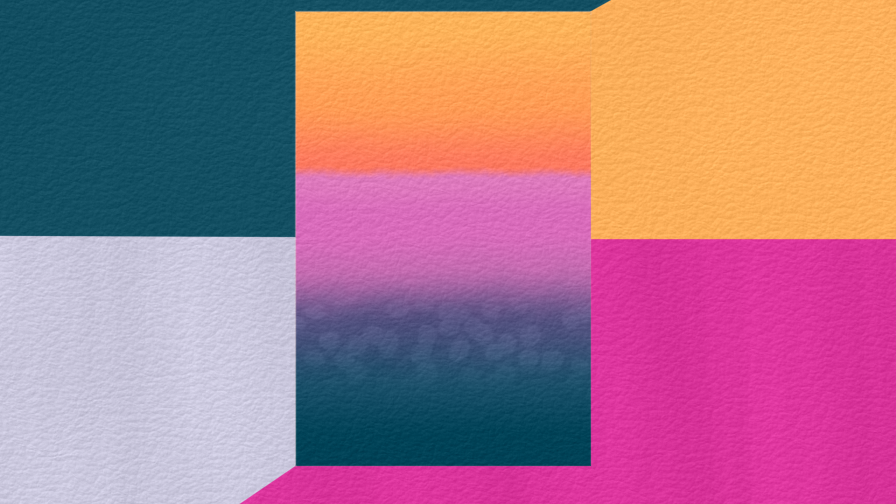
Write a Shadertoy shader that draws this background.

```glsl
// Painted plaster wall: four flat colour fields meet behind a tall panel
// that fades from orange through pink to deep teal. Half planes cut the
// fields, smoothsteps blend the fade, cellular noise gives the relief.

vec2 hash2(vec2 p) {
    vec3 q = fract(p.xyx * vec3(0.1031, 0.1030, 0.0973));
    q += dot(q, q.yzx + 33.33);
    return fract((q.xx + q.yz) * q.zy);
}

// Distance to the nearest scattered point
float cellular(vec2 p) {
    vec2 cell = floor(p), local = fract(p);
    float nearest = 2.0;
    for (int j = -1; j <= 1; j++)
    for (int i = -1; i <= 1; i++) {
        vec2 offset = vec2(i, j);
        vec2 toPoint = offset + hash2(cell + offset + 50.0) - local;
        nearest = min(nearest, dot(toPoint, toPoint));
    }
    return sqrt(nearest);
}

// Layered sines, each turned and bent by the last, about -1 to 1
float waves(vec2 p) {
    float sum = 0.0, gain = 0.5;
    for (int i = 0; i < 5; i++) {
        sum += gain * sin(p.x + 1.7 * sin(p.y)) * cos(p.y * 0.8 + float(i));
        p = mat2(1.2, 1.5, -1.5, 1.2) * p + sum;
        gain *= 0.6;
    }
    return sum;
}

float plasterHeight(vec2 p) {
    p += 0.006 * vec2(waves(p * 22.0), waves(p.yx * 25.0));
    return cellular(p * vec2(55.0, 85.0)) + 0.6 * cellular(p * vec2(120.0, 160.0) + 7.0);
}

// Antialiased half plane: 1 where the distance is positive
float cover(float d) {
    float pixel = 0.8 / iResolution.y;
    return smoothstep(-pixel, pixel, d);
}

vec3 panelFade(vec2 p) {
    float broad = waves(p * 9.0);
    float y = p.y + 0.007 * broad + 0.004 * waves(p * 40.0);
    vec3 c = vec3(0.00, 0.26, 0.34);
    c = mix(c, vec3(0.10, 0.31, 0.41), smoothstep(0.12, 0.25, y));
    c = mix(c, vec3(0.32, 0.32, 0.50), smoothstep(0.22, 0.37, y));
    c = mix(c, vec3(0.77, 0.42, 0.69), smoothstep(0.35, 0.475, y));
    c = mix(c, vec3(0.85, 0.42, 0.73), smoothstep(0.45, 0.54, y));
    c = mix(c, vec3(0.87, 0.48, 0.74), smoothstep(0.57, 0.65, y));
    c = mix(c, vec3(0.99, 0.47, 0.37), smoothstep(0.643, 0.672, y));
    c = mix(c, vec3(1.00, 0.61, 0.33), smoothstep(0.66, 0.80, y));
    c = mix(c, vec3(0.99, 0.70, 0.35), smoothstep(0.77, 0.96, y));

    // Faint round dabs where the pink sinks into teal
    float dabs = smoothstep(0.45, 0.30, cellular(p * 19.0 + 0.3 * broad));
    float band = smoothstep(0.20, 0.30, p.y) * smoothstep(0.43, 0.36, p.y);
    return c + band * (0.035 * dabs + 0.02 * broad);
}

void mainImage(out vec4 fragColor, in vec2 fragCoord) {
    vec2 p = fragCoord / iResolution.y;
    p.x += 0.5 * (16.0 / 9.0 - iResolution.x / iResolution.y);

    // Vertical drips and soft cloudy wear
    float drips = waves(vec2(p.x * 17.0, p.y * 1.6));
    float wear = waves(p * 6.0 + 3.0);

    vec3 teal = vec3(0.075, 0.31, 0.385) + 0.010 * wear;
    vec3 lavender = vec3(0.79, 0.78, 0.865) + 0.022 * drips + 0.012 * wear;
    vec3 orange = vec3(0.985, 0.685, 0.355) + 0.010 * wear;
    vec3 magenta = vec3(0.86, 0.205, 0.61) + vec3(0.028, 0.018, 0.025) * drips;

    // Left and right fields, parted by the panel side and two diagonals
    vec3 leftField = mix(lavender, teal, cover(p.y - 0.532 + 0.004 * p.x));
    vec3 rightField = mix(magenta, orange, cover(p.y - 0.5255));
    float upper = cover((0.977 + 0.556 * (p.x - 1.171) - p.y) * 0.87);
    float lower = cover((0.076 + 0.68 * (p.x - 0.587) - p.y) * 0.83);
    float rightSide = cover(p.x - 1.171);
    float isRight = mix(lower * cover(0.5 - p.y), upper, rightSide);
    vec3 color = mix(leftField, rightField, isRight);

    // Central panel with a thin pale rim on its left and top
    vec2 inset = vec2(0.293, 0.4508) - abs(p - vec2(0.8795, 0.5262));
    float edge = min(inset.x, inset.y);
    color = mix(color, panelFade(p), cover(edge));
    float rim = smoothstep(0.003, 0.0, abs(edge));
    float lit = max(step(p.x, 0.59), step(0.97, p.y));
    color = mix(color, vec3(0.90, 0.80, 0.78), rim * mix(0.06, 0.28, lit));

    // Raking light over the plaster, stronger on pale paint
    float slope = plasterHeight(p + vec2(-0.0015, 0.0025)) - plasterHeight(p);
    float brightness = dot(color, vec3(0.3, 0.5, 0.2));
    color += slope * (0.045 + 0.07 * brightness);
    color += 0.012 * (hash2(floor(p * 432.0)).x - 0.5);

    fragColor = vec4(clamp(color, 0.0, 1.0), 1.0);
}
```
